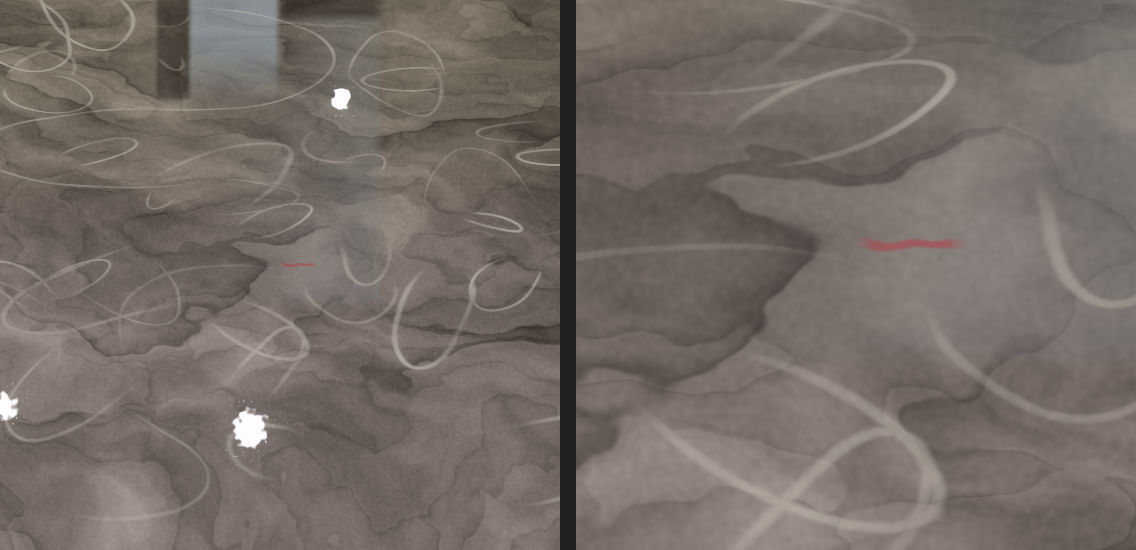
Left: the whole. Right: its middle third, enlarged.
Write a WebGL 1 fragment shader that draws this texture.

```glsl
precision highp float;
// Polished metallic resin floor: smoky swirls, dark creases, pale looping scratches and lamp glare.
uniform vec2 u_resolution;

vec2 hash2(vec2 p) {
  vec3 h = fract(p.xyx * vec3(0.1031, 0.1030, 0.0973));
  h += dot(h, h.yzx + 33.33);
  return fract((h.xx + h.yz) * h.zy);
}

float gradientAt(vec2 cell, vec2 offset) {
  float angle = 6.2832 * hash2(cell + 91.0).x;
  return dot(vec2(cos(angle), sin(angle)), offset);
}

// Gradient noise, roughly -0.7 to 0.7
float noise(vec2 p) {
  vec2 i = floor(p), f = fract(p);
  vec2 u = f * f * f * (f * (f * 6.0 - 15.0) + 10.0);
  vec2 e = vec2(1.0, 0.0);
  return mix(mix(gradientAt(i, f), gradientAt(i + e, f - e), u.x),
             mix(gradientAt(i + e.yx, f - e.yx), gradientAt(i + 1.0, f - 1.0), u.x), u.y);
}

float fbm(vec2 p) {
  float sum = 0.0, amp = 0.6;
  for (int i = 0; i < 5; i++) {
    sum += amp * noise(p);
    p = mat2(1.6, 1.2, -1.2, 1.6) * p + 5.3;
    amp *= 0.52;
  }
  return sum;
}

mat2 rotation(float a) {
  return mat2(cos(a), sin(a), -sin(a), cos(a));
}

// Soft-edged box mask
float box(vec2 p, vec2 low, vec2 high, float soft) {
  vec2 m = smoothstep(low - soft, low + soft, p) * (1.0 - smoothstep(high - soft, high + soft, p));
  return m.x * m.y;
}

// Dark fold: sharp on one side, fading out on the other
float crease(vec2 p) {
  float n = noise(p) + 0.12 * noise(p * 3.7);
  return smoothstep(-0.015, 0.015, n) * exp(-max(n, 0.0) * 11.0);
}

// Pale elliptical arcs, each open, tapered and slightly shaky
float scratches(vec2 q) {
  float total = 0.0;
  q += 0.018 * vec2(noise(q * 6.0), noise(q * 6.0 + 40.0));
  for (int i = 0; i < 40; i++) {
    float id = float(i);
    vec2 place = hash2(vec2(id, 3.0)), shape = hash2(vec2(id, 17.0)), style = hash2(vec2(id, 29.0));
    vec2 d = rotation(6.2832 * style.x) * (q - place * vec2(1.1, 1.85));
    float squash = mix(1.1, 3.2, shape.y);
    float radius = 0.06 + 0.25 * shape.x * shape.x;
    vec2 e = vec2(d.x, d.y * squash);
    float len = length(e) + 0.0001;
    float dist = abs(len - radius) * len / (length(vec2(e.x, e.y * squash)) + 0.0001);
    float angle = abs(atan(e.y, e.x));
    float span = mix(1.1, 2.9, style.y);
    float taper = 1.0 - smoothstep(span - 0.7, span, angle);
    float width = mix(0.0025, 0.0055, fract(style.x * 7.0)) * (0.5 + 0.5 * taper);
    float line = 1.0 - smoothstep(width * 0.3, width * 1.5, dist);
    float haze = 0.16 * exp(-dist * 75.0);
    total = max(total, (line + haze) * taper * mix(0.35, 0.85, style.y));
  }
  return total * (0.75 + 0.7 * noise(q * 9.0));
}

// Three ragged lamp reflections with sparkles around them
float lampGlare(vec2 p) {
  float glare = 0.0;
  for (int i = 0; i < 3; i++) {
    float k = float(i);
    vec2 centre = vec2(0.01 + k * (0.585 - 0.14 * k), 0.26 + k * (0.32 * k - 0.36));
    float size = 0.022 + k * (0.022 - 0.012 * k);
    vec2 d = (p - centre) * vec2(1.0, 0.9);
    float r = length(d) + size * 0.6 * noise(p * 75.0);
    float core = 1.0 - smoothstep(size * 0.75, size * 1.05, r);
    float spark = smoothstep(0.38, 0.5, noise(p * 150.0)) * exp(-dot(d, d) / (size * size * 2.2));
    glare = max(glare, max(core, spark) + 0.12 * exp(-length(d) / size));
  }
  return min(glare, 1.0);
}

void main() {
  vec2 p = gl_FragCoord.xy / u_resolution.y;
  vec2 q = vec2(p.x, p.y * (0.8 + p.y)); // floor recedes towards the top

  // Smoky pigment dragged into diagonal streaks
  vec2 warp = vec2(fbm(q * 2.3 + 3.0), fbm(q * 2.3 + 17.0));
  vec2 s = q + 0.32 * warp;
  float clouds = fbm(s * 3.2 + 8.0);
  float streaks = fbm(rotation(0.65) * s * vec2(3.5, 11.0));
  float tone = 0.52 + 0.62 * clouds + 0.42 * streaks;
  tone += 0.10 * (0.5 - p.y) - 0.16 * smoothstep(0.6, 1.0, p.x) * smoothstep(0.3, 0.6, p.y);

  // Creases and fine grain
  float foldMask = smoothstep(-0.15, 0.3, noise(q * 3.0 + 60.0));
  tone -= 0.42 * foldMask * crease(s * vec2(2.6, 3.4) + 21.0);
  tone -= 0.18 * crease(s * vec2(5.0, 7.0) + 45.0);
  tone += 0.09 * noise(p * 190.0) + 0.06 * noise(p * 90.0);

  tone = clamp(tone, -0.1, 0.95);
  vec3 color = mix(vec3(0.28, 0.25, 0.23), vec3(0.64, 0.60, 0.57), tone);
  color *= mix(vec3(1.01, 0.99, 1.0), vec3(1.0, 1.0, 0.93), smoothstep(0.4, 1.0, p.y));

  // Mirrored room: dark pillar, bright window and its faint cool veil
  color *= 1.0 - 0.32 * box(p, vec2(0.285, 0.82), vec2(0.345, 1.2), 0.006);
  color *= 1.0 - 0.35 * box(p, vec2(0.51, 0.965), vec2(0.69, 1.2), 0.015);
  float veil = box(p, vec2(0.35, 0.45), vec2(0.69, 0.97), 0.01) * smoothstep(0.35, 0.69, p.x);
  color = mix(color, vec3(0.47, 0.50, 0.51), 0.28 * veil);
  float window = box(p, vec2(0.345, 0.8), vec2(0.505, 1.2), 0.008) * smoothstep(0.78, 0.95, p.y);
  color = mix(color, vec3(0.60, 0.64, 0.68), 0.7 * window);

  color = mix(color, vec3(0.76, 0.73, 0.69), clamp(0.75 * scratches(q), 0.0, 0.8));

  // Small red scuff
  float scuff = abs(p.y - 0.518 - 0.006 * noise(p * 40.0));
  color = mix(color, vec3(0.66, 0.30, 0.32),
              0.7 * (1.0 - smoothstep(0.001, 0.004, scuff)) * box(p, vec2(0.515, 0.4), vec2(0.57, 0.6), 0.008));

  color = mix(color, vec3(1.0, 0.99, 1.0), lampGlare(p));
  gl_FragColor = vec4(color, 1.0);
}
```
